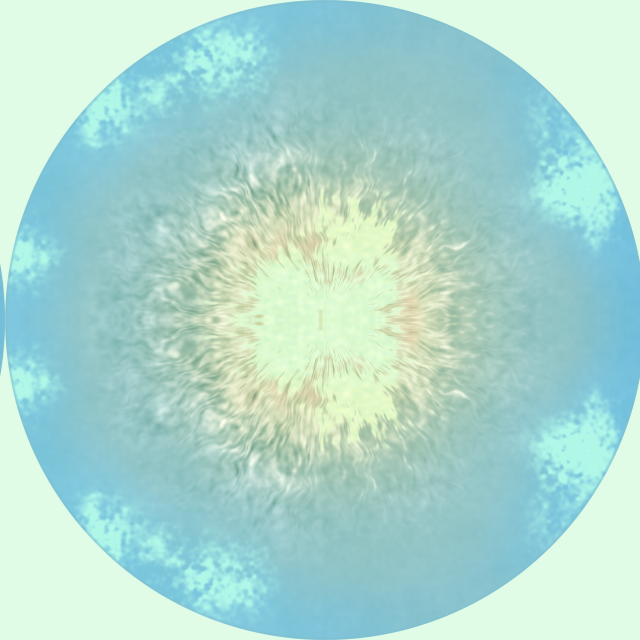
Write a WebGL 2 fragment shader that draws this background.

```glsl
#version 300 es
precision highp float;
// Pale blue disc with mirrored halves, a cream glowing core, radial flecks and cyan clouds.

uniform vec2 u_resolution;
out vec4 fragColor;

vec3 hash3(vec2 cell) {
    vec3 q = fract(cell.xyx * vec3(0.1031, 0.1030, 0.0973));
    q += dot(q, q.yxz + 33.33);
    return fract((q.xxy + q.yzz) * q.zyx);
}

// Soft cellular noise: signed blobs around jittered cell points, about -0.5 to 0.5
float cells(vec2 p) {
    vec2 base = floor(p);
    float sum = 0.0;
    for (int j = -1; j <= 1; j++) {
        for (int i = -1; i <= 1; i++) {
            vec2 cell = base + vec2(i, j);
            vec3 h = hash3(cell);
            float d = length(cell + h.xy - p);
            sum += (h.z - 0.5) * smoothstep(1.0, 0.0, d);
        }
    }
    return sum;
}

float roundBox(vec2 p, vec2 halfSize, float corner) {
    vec2 q = abs(p) - halfSize + corner;
    return length(max(q, 0.0)) + min(max(q.x, q.y), 0.0) - corner;
}

float smoothUnion(float a, float b, float k) {
    float h = max(k - abs(a - b), 0.0) / k;
    return min(a, b) - 0.25 * h * h * k;
}

float blob(vec2 p, vec2 center, vec2 size) {
    vec2 q = (p - center) / size;
    return exp(-dot(q, q));
}

void main() {
    vec2 uv = gl_FragCoord.xy / u_resolution;
    // The disc wraps sideways and mirrors top to bottom
    vec2 p = vec2(fract(uv.x - 0.008) - 0.5, abs(uv.y - 0.5));
    float r = length(p);
    float leftSide = smoothstep(0.08, -0.15, p.x);

    // Noise layers: broad mottling, fine grain and short broken radial flecks
    float broad = cells(p * 13.0 + 3.0);
    float mottle = cells(p * 26.0 + 5.0) + 0.6 * cells(p * 55.0);
    float grain = cells(p * 100.0) + 0.8 * cells(p * 165.0 + 7.0);
    float angle = atan(p.y, p.x);
    float bend = angle + 0.07 * mottle;
    float fleck = 0.6 * cells(vec2(bend * 20.0, r * 32.0)) + cells(vec2(bend * 36.0 + 9.0, r * 55.0));
    fleck += 0.8 * cells(vec2(bend * 56.0 + 4.0, r * 85.0)) + 0.4 * grain;

    // Warm sage inside, grey teal midway, blue toward the rim
    vec3 color = mix(vec3(0.69, 0.795, 0.70), vec3(0.585, 0.775, 0.775), smoothstep(0.17, 0.36, r));
    float greySector = exp(-pow((angle - 1.15) / 0.42, 2.0));
    float blue = smoothstep(0.35, 0.5, r + 0.03 * broad) * (1.0 - 0.65 * greySector);
    color = mix(color, mix(vec3(0.45, 0.75, 0.865), vec3(0.49, 0.775, 0.86), leftSide), blue);
    color += 0.04 * (broad + 0.5 * mottle) * vec3(1.0, 0.5, 0.4) + 0.013 * grain;

    // Pale flecks, stronger on the left
    float fleckBand = smoothstep(0.1, 0.18, r) * smoothstep(0.41, 0.24, r);
    float fleckGain = mix(0.08, 0.2, leftSide) * (1.0 + broad);
    color += fleckBand * (0.03 * leftSide + fleck * fleckGain) * vec3(1.0, 0.7, 0.8);

    // Cyan clouds near the rim: xy center, z radius, w strength
    vec4 clouds[8] = vec4[8](
        vec4(0.390, 0.220, 0.055, 0.9), vec4(-0.185, 0.400, 0.055, 0.75),
        vec4(-0.345, 0.325, 0.045, 0.8), vec4(-0.480, 0.095, 0.042, 0.75),
        vec4(-0.110, 0.420, 0.045, 0.3), vec4(0.345, 0.320, 0.045, 0.25),
        vec4(-0.260, 0.365, 0.045, 0.3), vec4(0.425, 0.165, 0.035, 0.3));
    vec2 drift = p + 0.03 * vec2(cells(p * 18.0 + 31.0), cells(p * 18.0 + 57.0));
    float cloud = 0.0;
    float haze = 0.0;
    for (int i = 0; i < 8; i++) {
        vec4 c = clouds[i];
        cloud += c.w * blob(drift, c.xy, vec2(c.z));
        haze += c.w * blob(drift, c.xy, vec2(c.z * 1.7));
    }
    color = mix(color, vec3(0.48, 0.80, 0.90), 0.55 * min(haze, 1.0));
    float lit = (0.7 * cloud + 0.2 * haze) * (1.0 + 1.1 * mottle + 1.3 * grain + 0.6 * broad);
    color = mix(color, vec3(0.69, 0.97, 0.91), smoothstep(0.08, 0.95, lit));

    // Cream halo that breaks into flecks
    float frayed = r - 0.055 * fleck - 0.03 * mottle - 0.02 * broad;
    float halo = smoothstep(0.25, 0.135, frayed);
    vec3 cream = vec3(0.87, 0.895, 0.745) + 0.17 * (fleck + 0.4 * mottle) * vec3(0.7, 0.6, 1.0);
    color = mix(color, cream, halo * 0.92);
    float amber = blob(p, vec2(-0.045, 0.115), vec2(0.075, 0.024));
    amber += blob(p, vec2(0.13, 0.0), vec2(0.02, 0.045));
    vec3 tan = vec3(0.86, 0.815, 0.66) + 0.12 * fleck;
    color = mix(color, tan, clamp(amber * (0.6 + 0.9 * mottle + 0.5 * grain), 0.0, 0.75));

    // Bright core joined to its upper and lower lobes
    float core = roundBox(p + vec2(0.012, 0.0), vec2(0.118, 0.09), 0.06);
    core = smoothUnion(core, length((p - vec2(0.047, 0.113)) * vec2(0.95, 1.0)) - 0.05, 0.03);
    core += 0.05 * mottle - 0.04 * fleck + 0.025 * broad;
    float inside = smoothstep(0.022, -0.016, core);
    vec3 coreColor = mix(vec3(0.865, 0.98, 0.82), vec3(0.89, 0.975, 0.78), smoothstep(0.06, 0.13, p.y));
    float weave = sin(p.y * 390.0) * sin(p.x * 130.0 + 2.0 * sin(p.y * 95.0));
    coreColor += 0.05 * grain * vec3(1.0, 0.4, 0.8) + 0.014 * weave * vec3(1.0, 0.3, -0.6);
    color = mix(color, coreColor, inside);
    float mark = roundBox(p + vec2(0.007, 0.0), vec2(0.002, 0.015), 0.001);
    color = mix(color, vec3(0.84, 0.86, 0.65), 0.6 * smoothstep(0.003, -0.001, mark));

    // Thin darker rim and pale surround
    color = mix(color, vec3(0.50, 0.75, 0.82), 0.6 * smoothstep(0.494, 0.499, r));
    float edge = 0.7 / min(u_resolution.x, u_resolution.y);
    color = mix(color, vec3(0.88, 0.99, 0.90), smoothstep(0.5 - edge, 0.5 + edge, r));
    fragColor = vec4(clamp(color, 0.0, 1.0), 1.0);
}
```
